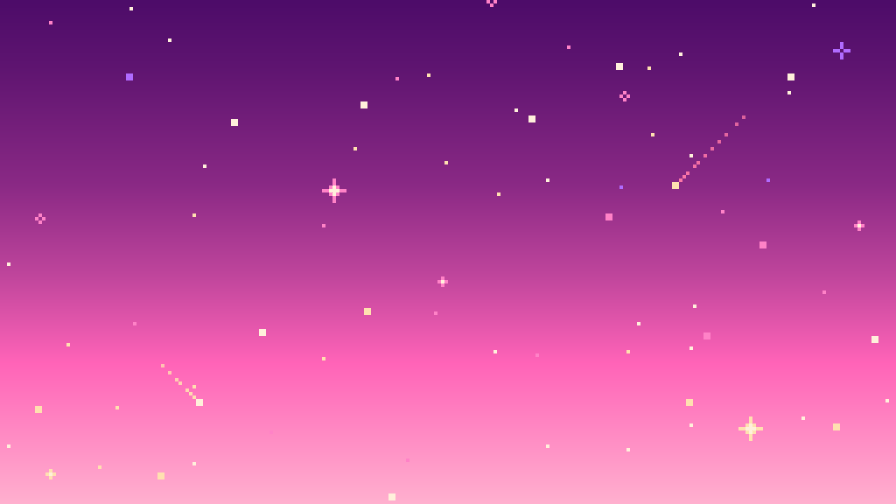
Give the GLSL for this background, as a WebGL 1 fragment shader.

```glsl
precision highp float;

uniform vec2 u_resolution;

const vec2 GRID = vec2(256.0, 144.0);
const vec3 CREAM = vec3(1.0, 0.94, 0.86);
const vec3 YELLOW = vec3(1.0, 0.88, 0.69);
const vec3 PINK = vec3(1.0, 0.51, 0.78);
const vec3 VIOLET = vec3(0.69, 0.42, 1.0);

float hash(vec2 p) {
  p = fract(p * vec2(0.1031, 0.1137));
  p += dot(p, p.yx + 33.33);
  return fract((p.x + p.y) * p.x * 17.0);
}

// Antialiased rectangle, in grid units
float box(vec2 p, vec2 halfSize) {
  vec2 pixel = GRID / u_resolution;
  vec2 cover = clamp(0.5 + (halfSize - abs(p)) / pixel, 0.0, 1.0);
  return cover.x * cover.y;
}

float cross2(vec2 p, float reach) {
  return max(box(p, vec2(reach, 0.5)), box(p, vec2(0.5, reach)));
}

vec3 skyColor(float depth) {
  vec3 sky = mix(vec3(0.3, 0.045, 0.41), vec3(0.37, 0.08, 0.44), clamp(depth / 0.134, 0.0, 1.0));
  sky = mix(sky, vec3(0.54, 0.16, 0.52), clamp((depth - 0.134) / 0.232, 0.0, 1.0));
  sky = mix(sky, vec3(0.75, 0.27, 0.61), clamp((depth - 0.366) / 0.18, 0.0, 1.0));
  sky = mix(sky, vec3(1.0, 0.39, 0.72), clamp((depth - 0.546) / 0.174, 0.0, 1.0));
  return mix(sky, vec3(1.0, 0.69, 0.81), clamp((depth - 0.72) / 0.28, 0.0, 1.0));
}

// One jittered square star in some of the blocks
vec3 scatter(vec3 col, vec2 p, float block, float size, float density, float seed) {
  vec2 id = floor(p / block) + seed;
  vec2 jitter = vec2(hash(id + 3.7), hash(id + 19.3));
  vec2 corner = floor(jitter * (block - size));
  float tint = hash(id + 41.9);
  vec3 star = mix(CREAM, YELLOW, step(0.5, tint));
  star = mix(star, PINK, step(0.8, tint));
  star = mix(star, VIOLET, step(0.92, tint) * step(85.0, p.y));
  float mask = box(mod(p, block) - corner - 0.5 * size, vec2(0.5 * size));
  return mix(col, star, mask * step(hash(id), density));
}

// Long-armed star with a stepped bright core
vec3 sparkle(vec3 col, vec2 p, vec3 tint) {
  col = mix(col, tint, max(cross2(p, 3.5), box(p, vec2(1.5))));
  return mix(col, CREAM, cross2(p, 1.5));
}

vec3 smallPlus(vec3 col, vec2 p, vec3 tint) {
  col = mix(col, tint, cross2(p, 1.5));
  return mix(col, CREAM, box(p, vec2(0.5)));
}

vec3 hollowPlus(vec3 col, vec2 p, float reach, vec3 tint) {
  return mix(col, tint, cross2(p, reach) * (1.0 - box(p, vec2(0.5))));
}

// Diagonal trail whose gaps widen away from the head
vec3 meteor(vec3 col, vec2 p, vec2 direction, float count, vec3 tail, vec3 head) {
  for (int i = 1; i < 12; i++) {
    float n = float(i);
    float offset = n + floor(n * n * 0.07);
    float mask = box(p - direction * (offset + 0.5), vec2(0.5));
    col = mix(col, tail, mask * step(n, count) * (1.0 - 0.25 * n / count));
  }
  return mix(col, head, box(p, vec2(1.0)));
}

void main() {
  vec2 uv = gl_FragCoord.xy / u_resolution;
  vec2 p = uv * GRID;
  vec3 col = skyColor(1.0 - uv.y);

  // Scattered stars
  col = scatter(col, p, 24.0, 1.0, 0.7, 5.0);
  col = scatter(col, p, 32.0, 2.0, 0.45, 67.0);

  // Sparkles
  col = sparkle(col, p - vec2(95.5, 89.5), PINK);
  col = sparkle(col, p - vec2(214.5, 21.5), YELLOW);

  // Small crosses
  col = smallPlus(col, p - vec2(126.5, 63.5), PINK);
  col = smallPlus(col, p - vec2(245.5, 79.5), PINK);
  col = smallPlus(col, p - vec2(14.5, 8.5), YELLOW);
  col = hollowPlus(col, p - vec2(140.5, 143.5), 1.5, PINK);
  col = hollowPlus(col, p - vec2(178.5, 116.5), 1.5, PINK);
  col = hollowPlus(col, p - vec2(11.5, 81.5), 1.5, PINK);
  col = hollowPlus(col, p - vec2(240.5, 129.5), 2.5, VIOLET);

  // Shooting stars
  col = meteor(col, p - vec2(193.0, 91.0), vec2(1.0), 11.0, vec3(1.0, 0.47, 0.66), YELLOW);
  col = meteor(col, p - vec2(57.0, 29.0), vec2(-1.0, 1.0), 7.0, YELLOW, CREAM);

  gl_FragColor = vec4(col, 1.0);
}
```
